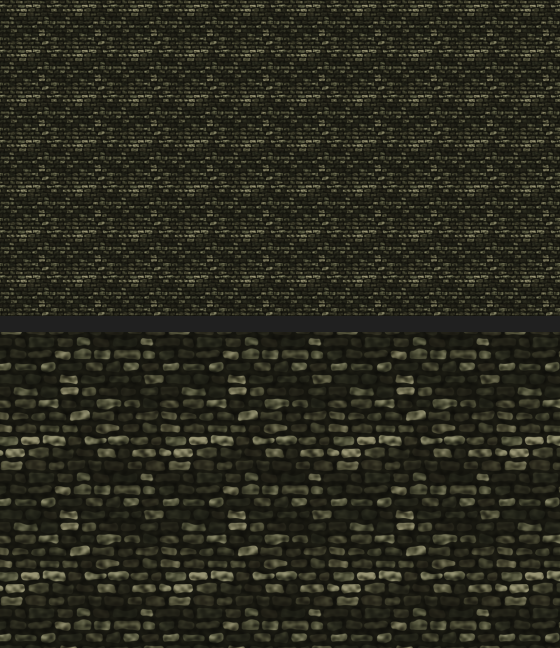
Top: the whole. Bottom: its middle third, enlarged.
Give the GLSL for this texture, as a Shadertoy shader.

```glsl
// Dark olive wall of small rough stones in courses, built from one repeating tile.

#define REPEATS vec2(10.0, 7.0)   // tiles across and down
#define STONES 8.0                // stones per course in a tile
#define COURSES 11.0              // courses per tile
#define JOINT 0.13                // half joint width, in course heights
#define ROUNDING 0.22             // corner radius, in course heights
#define GRAIN 1.1                 // strength of the mottling
#define MORTAR vec3(0.085, 0.085, 0.058)
#define STONE_DARK vec3(0.105, 0.103, 0.072)
#define STONE_MID vec3(0.30, 0.30, 0.21)
#define STONE_LIGHT vec3(0.60, 0.59, 0.46)

float hash(vec2 p) {
    vec3 q = fract(p.xyx * vec3(0.1031, 0.1030, 0.0973));
    q += dot(q, q.yzx + 33.33);
    return fract((q.x + q.y) * q.z);
}

// Dot of a hashed unit gradient with the offset from its lattice point.
float corner(vec2 cell, vec2 offset, vec2 period) {
    float angle = 6.2832 * hash(mod(cell, period) + period * 3.0);
    return dot(vec2(cos(angle), sin(angle)), offset);
}

// Gradient noise that wraps every tile; period is lattice cells per tile.
float tileNoise(vec2 tilePos, vec2 period) {
    vec2 p = tilePos * period;
    vec2 i = floor(p), f = p - i;
    vec2 s = f * f * f * (f * (f * 6.0 - 15.0) + 10.0);
    vec2 e = vec2(1.0, 0.0);
    float low = mix(corner(i, f, period), corner(i + e, f - e, period), s.x);
    float high = mix(corner(i + e.yx, f - e.yx, period),
                     corner(i + 1.0, f - 1.0, period), s.x);
    return mix(low, high, s.y);
}

// Uneven vertical joint at the left of a stone.
float jointAt(float index, float course) {
    return index + 0.5 * hash(vec2(mod(index, STONES) + 41.0, course + 7.0));
}

vec3 wall(vec2 tilePos, float stoneAspect, float edge) {
    // Courses with slightly wavy beds
    float y = tilePos.y * COURSES + 0.22 * tileNoise(tilePos, vec2(9.0, 11.0));
    float course = mod(floor(y), COURSES);

    // Find the stone and its two side joints
    float x = tilePos.x * STONES + 0.5 * mod(course, 2.0) + hash(vec2(course, 5.0));
    float index = floor(x);
    if (x < jointAt(index, course)) index -= 1.0;
    float left = jointAt(index, course);
    float right = jointAt(index + 1.0, course);
    vec2 id = vec2(mod(index, STONES), course);

    // Rounded stone outline, measured in course heights
    vec2 p = vec2((x - 0.5 * (left + right)) * stoneAspect, fract(y) - 0.5);
    vec2 halfSize = vec2(0.5 * (right - left) * stoneAspect, 0.5) - JOINT;
    halfSize.y -= 0.1 * hash(id + 60.0);
    vec2 q = abs(p) - halfSize + ROUNDING;
    float dist = length(max(q, 0.0)) + min(max(q.x, q.y), 0.0) - ROUNDING;
    dist += 0.16 * tileNoise(tilePos, vec2(17.0, 19.0));
    float mask = 1.0 - smoothstep(-edge, edge, dist);

    // Stone tone: a few bright ones, patchy areas, mottling, lit upper edge
    float pick = hash(id + 20.0);
    float tone = 0.14 + 0.62 * pick * pick;
    tone *= 1.0 + 0.8 * tileNoise(tilePos, vec2(3.0, 4.0));
    float grain = tileNoise(tilePos, vec2(20.0, 23.0))
                + 0.6 * tileNoise(tilePos + 0.37, vec2(31.0, 29.0));
    tone *= max(0.15, 1.0 + GRAIN * grain + 0.45 * p.y);

    vec3 stone = mix(STONE_DARK, STONE_MID, smoothstep(0.0, 0.55, tone));
    stone = mix(stone, STONE_LIGHT, smoothstep(0.35, 1.1, tone));
    stone.r += 0.012 * (hash(id + 80.0) - 0.5);
    vec3 mortar = MORTAR * (1.0 + 0.5 * grain);
    return mix(mortar, stone, mask);
}

void mainImage(out vec4 fragColor, in vec2 fragCoord) {
    float stoneAspect = iResolution.x / iResolution.y
                      * REPEATS.y * COURSES / (REPEATS.x * STONES);
    float edge = max(0.05, 0.5 * REPEATS.y * COURSES / iResolution.y);

    // Average four samples per pixel
    vec3 color = vec3(0.0);
    for (int k = 0; k < 4; k++) {
        vec2 shift = 0.5 * vec2(k % 2, k / 2) - 0.25;
        vec2 tilePos = (fragCoord + shift) / iResolution.xy * REPEATS;
        color += 0.25 * wall(tilePos, stoneAspect, edge);
    }
    fragColor = vec4(color, 1.0);
}
```
